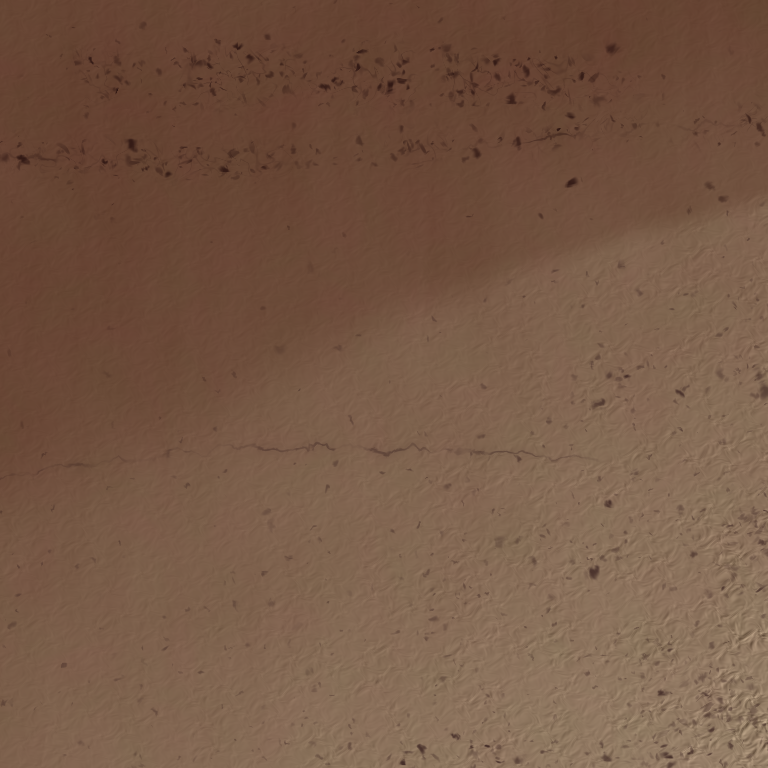
This texture is drawn by a Shadertoy shader. Its source:

```glsl
// Weathered brown plaster wall: a soft slanting shadow, hairline cracks, pits and a rough lit corner.
#define SHADE_COLOR vec3(0.393, 0.258, 0.192)
#define LIGHT_COLOR vec3(0.605, 0.520, 0.425)
#define PIT_COLOR   vec3(0.16, 0.07, 0.06)
#define PIT_CELLS   56.0
#define GRIT_CELLS  74.0
#define SPECK_CELLS 100.0
#define RAGGED      0.0038
#define CRACK_WIDTH 0.0027
#define RELIEF      0.066
#define MOTTLE      0.035

vec3 hash3(vec2 p) {
    vec3 q = fract(vec3(p.xyx) * vec3(0.1031, 0.1030, 0.0973));
    q += dot(q, q.yxz + 33.33);
    return fract((q.xxy + q.yzz) * q.zyx);
}

mat2 turn(float a) {
    return mat2(cos(a), sin(a), -sin(a), cos(a));
}

// Layered, warped sines, roughly -1 to 1
float waves(vec2 p) {
    float sum = 0.0, amp = 0.6;
    mat2 spin = turn(0.65);
    for (int i = 0; i < 5; i++) {
        p = spin * p * 1.4 + 0.7 * sin(p.yx + float(i) * 1.9);
        sum += amp * sin(p.x) * sin(p.y + 1.0);
        amp *= 0.75;
    }
    return sum;
}

float bell(float x, float width) {
    return exp(-x * x / (width * width));
}

// Cellular scatter of soft oval marks; density is the chance of a mark per cell
float pits(vec2 p, float cells, float density, float lean, float spread) {
    vec2 grid = p * cells, id = floor(grid);
    float mark = 0.0;
    for (int y = -1; y <= 1; y++)
    for (int x = -1; x <= 1; x++) {
        vec2 cell = id + vec2(x, y);
        vec3 h = hash3(cell + cells);
        vec3 k = hash3(cell + cells * 3.0 + 17.0);
        vec2 d = turn(-lean - (k.x - 0.5) * spread) * (grid - cell - 0.2 - 0.6 * h.xy);
        d.y *= mix(1.0, 2.0, k.y);
        float radius = mix(0.26, 0.58, k.z * k.z);
        float present = smoothstep(0.0, 0.02, density - h.z);
        float depth = mix(0.4, 1.0, fract(k.x * 7.3));
        mark = max(mark, present * depth * (1.0 - smoothstep(0.2, 1.25, length(d) / radius)));
    }
    return mark;
}

// Broken wavy line at height offset dy
float crack(float dy, vec2 p, float seed) {
    float wander = 0.0075 * waves(p * vec2(42.0, 30.0) + seed) + 0.0015 * waves(p * 160.0);
    float weight = smoothstep(-0.35, 0.45, waves(vec2(p.x * 30.0, seed + 9.0)));
    float line = abs(dy - wander);
    return (0.2 + 0.8 * weight) * (1.0 - smoothstep(0.1, 1.0, line / CRACK_WIDTH))
         + 0.2 * weight * bell(line, 0.007);
}

void mainImage(out vec4 fragColor, in vec2 fragCoord) {
    vec2 uv = fragCoord / iResolution.xy;
    float x = uv.x, y = uv.y;

    // Shadow edge, softer on the left, with the light growing to lower right
    float below = 0.36 + 0.52 * x - 0.14 * x * x - y;
    float softness = mix(0.11, 0.022, smoothstep(0.0, 0.8, x));
    float lit = smoothstep(-softness, softness, below + 0.005 * waves(uv * 12.0));
    float shade = 0.03 + 0.21 * smoothstep(-0.3, 0.02, below) * (0.25 + 0.75 * x);
    float light = mix(shade, 0.25 + 0.58 * below + 0.25 * x, lit);
    // Broad mottling and faint vertical streaks
    light += MOTTLE * waves(uv * 9.0) + 0.02 * waves(vec2(x * 55.0, y * 7.0));

    // Where each kind of damage gathers
    float clump = smoothstep(-0.3, 0.4, waves(uv * 15.0 + 4.0));
    float topBand = bell(y - 0.905, 0.036) * smoothstep(0.0, 0.2, x) * (1.0 - smoothstep(0.62, 0.95, x));
    float ridge = y - 0.80 - 0.04 * x + 0.04 * sin(3.14 * x) * (1.0 - x);
    float ridgeBand = bell(ridge, 0.022);
    float rightSide = smoothstep(0.45, 0.95, x) * (1.0 - smoothstep(0.75, 0.9, y));
    float corner = smoothstep(0.76, 1.0, x - 0.3 * y) * (1.0 - smoothstep(0.25, 0.55, y));
    float bottomRow = bell(y - 0.02, 0.014) * smoothstep(0.2, 0.5, x);
    float rough = lit * (0.15 + 0.85 * smoothstep(0.4, 1.25, x + 0.9 * (0.5 - y)));

    // Ragged pits, slanted grit and small specks
    vec2 rag = uv + RAGGED * vec2(waves(uv * 105.0), waves(uv * 105.0 + 31.0));
    float pitDensity = topBand * (0.12 + 0.45 * clump) + ridgeBand * (0.06 + 0.25 * clump)
                     + rightSide * (0.01 + 0.08 * clump) + bottomRow * 0.25 + 0.010;
    float dark = pits(rag, PIT_CELLS, pitDensity, 0.0, 6.28);
    dark = max(dark, 0.8 * pits(rag, GRIT_CELLS, corner * (0.12 + 0.4 * clump), 0.4, 1.8));
    float speckDensity = 0.02 + 0.2 * rough * (0.3 + clump) + 0.25 * max(topBand, ridgeBand);
    dark = max(dark, 0.5 * pits(rag, SPECK_CELLS, speckDensity, 0.3, 3.0));

    // Irregular scars and hairlines joining the pits
    float scar = smoothstep(0.45, 1.0, waves(uv * 105.0 + 3.0));
    float hair = 1.0 - smoothstep(0.0, 0.14, abs(waves(uv * 62.0)));
    dark = max(dark, (0.75 * scar + 0.25 * hair) * clump * max(topBand, 0.7 * ridgeBand));

    // Long cracks
    float midLine = y - 0.375 - 0.19 * x + 0.21 * x * x;
    float midCrack = crack(midLine, uv, 2.0) * (1.0 - smoothstep(0.62, 0.88, x));
    float ridgeCrack = crack(ridge, uv, 6.0) * (1.0 - 0.9 * bell(x - 0.43, 0.15)) * (0.3 + 0.7 * clump);
    dark = max(dark, 0.42 * max(midCrack, ridgeCrack));

    // Grazing light over fine bumps, patchy and deepest in the corner
    vec2 bump = turn(-0.4) * uv * vec2(140.0, 180.0);
    float slope = waves(bump) - waves(bump + vec2(0.25, -0.45));
    float patchy = 0.35 + 0.65 * smoothstep(-0.4, 0.5, waves(uv * 28.0 + 5.0));
    float relief = RELIEF * slope * (0.15 + patchy * (0.7 * rough + 1.2 * corner));
    float gouge = smoothstep(0.45, 0.95, waves(bump * vec2(0.6, 0.8) + 11.0));
    dark = max(dark, 0.6 * gouge * corner * clump);

    vec3 color = mix(SHADE_COLOR, LIGHT_COLOR, light) + relief * vec3(1.0, 0.95, 0.85);
    color += 0.005 * waves(uv * 24.0 + 7.0) * vec3(1.0, -0.6, 0.5);
    color = mix(color, PIT_COLOR + 0.07 * lit, 0.88 * clamp(dark, 0.0, 1.0));
    fragColor = vec4(color, 1.0);
}
```
